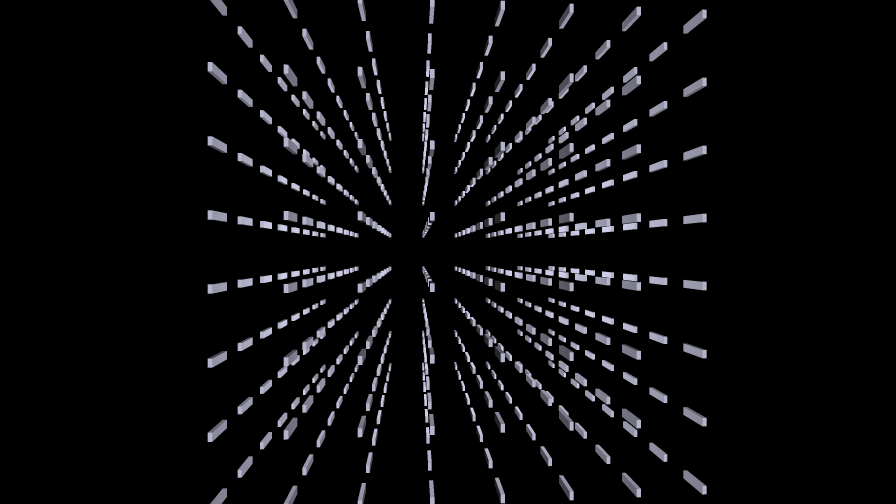
Write a WebGL 1 fragment shader that draws this background.

```glsl
precision highp float;

uniform vec2 u_resolution;

const vec3 HALF_SIZE = vec3(0.031, 0.062, 0.23);
const vec3 TINT = vec3(0.89, 0.89, 1.0);

// Entry distance along the ray, or -1 on a miss; also gives the face normal
float hitBox(vec3 origin, vec3 dir, out vec3 normal) {
  vec3 middle = -origin / dir;
  vec3 reach = HALF_SIZE / abs(dir);
  vec3 enter = middle - reach;
  vec3 leave = middle + reach;
  float tNear = max(max(enter.x, enter.y), enter.z);
  float tFar = min(min(leave.x, leave.y), leave.z);
  normal = -sign(dir) * step(enter.yzx, enter) * step(enter.zxy, enter);
  return tNear < tFar ? tNear : -1.0;
}

// A lamp at the lattice centre plus a frontal light
float shade(vec3 point, vec3 normal) {
  float lamp = max(dot(normal, -normalize(point)), 0.0);
  return min(0.05 + 0.9 * lamp + 0.74 * max(normal.z, 0.0), 0.9);
}

// Walk the eight layers front to back, testing the nearest bar in each
float traceLattice(vec3 eye, vec3 dir) {
  for (int layer = 0; layer < 8; layer++) {
    float z = 3.5 - float(layer);
    vec2 crossing = eye.xy + dir.xy * (z - eye.z) / dir.z;
    vec2 cell = clamp(floor(crossing) + 0.5, -3.5, 3.5);
    vec3 normal;
    float t = hitBox(eye - vec3(cell, z), dir, normal);
    if (t > 0.0) return shade(eye + dir * t, normal);
  }
  return 0.0;
}

void main() {
  // Camera orbits the lattice with a slight yaw
  float yaw = 0.0748;
  vec3 right = vec3(cos(yaw), 0.0, sin(yaw));
  vec3 forward = vec3(sin(yaw), 0.0, -cos(yaw));
  vec3 eye = -9.87 * forward;

  // Average a 3 x 3 grid of samples to smooth the edges
  float light = 0.0;
  for (int i = 0; i < 3; i++) {
    for (int j = 0; j < 3; j++) {
      vec2 offset = (vec2(float(i), float(j)) - 1.0) / 3.0;
      vec2 uv = (gl_FragCoord.xy + offset - 0.5 * u_resolution) / u_resolution.y;
      uv += 0.00001;
      vec3 dir = normalize(right * uv.x + vec3(0.0, uv.y, 0.0) + forward * 0.866);
      light += traceLattice(eye, dir) / 9.0;
    }
  }
  gl_FragColor = vec4(TINT * light, 1.0);
}
```
